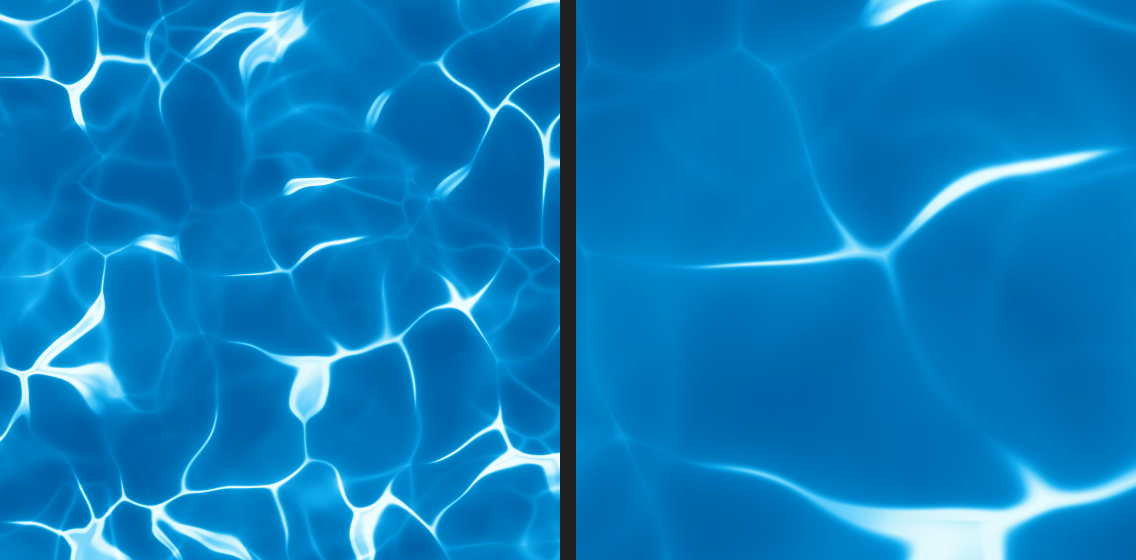
Left, the full canvas; right, a detail of the centre.
This texture is drawn by a WebGL 1 fragment shader. Its source:

```glsl
precision highp float;
// Sunlit pool water: a net of thin bright caustic lines over deep blue.
// Soft Voronoi borders in a warped plane give the lines; noise varies their
// strength and swells a few into lenses. Two faint, softer nets lie behind.

#define NET_SCALE 5.9      // main cells across the canvas
#define VEIL_SCALE 6.8     // cells of the fine faint net
#define CURTAIN_SCALE 4.3  // cells of the broad faint net
#define WARP 0.46          // bending of the lines, in cells
#define JOIN 0.045         // rounding where lines meet
#define LINE_WIDTH 0.036   // half width of the main lines
#define LENS_SIZE 0.15     // widest swelling of a line
#define GLOW_REACH 0.17    // fall-off of the glow beside lines
#define LINE_GAIN 0.70     // brightness of the main lines
#define VEIL_GAIN 0.34     // brightness of the fine faint net
#define CURTAIN_GAIN 0.20  // brightness of the broad faint net
#define DEPTH_GAIN 0.20    // broad light and dark patches

uniform vec2 u_resolution;

vec2 hash2(vec2 p) {
  vec3 q = fract(p.xyx * vec3(0.1031, 0.1030, 0.0973));
  q += dot(q, q.yzx + 33.33);
  return fract((q.xx + q.yz) * q.zy);
}

float noise(vec2 p) {
  vec2 i = floor(p), f = fract(p);
  f = f * f * f * (f * (f * 6.0 - 15.0) + 10.0);
  float low = mix(hash2(i).x, hash2(i + vec2(1.0, 0.0)).x, f.x);
  float high = mix(hash2(i + vec2(0.0, 1.0)).x, hash2(i + 1.0).x, f.x);
  return mix(low, high, f.y);
}

float fbm(vec2 p) {
  float sum = 0.0, gain = 0.55;
  for (int i = 0; i < 4; i++) {
    sum += gain * noise(p);
    p = mat2(1.6, 1.2, -1.2, 1.6) * p + 7.3;
    gain *= 0.5;
  }
  return sum;
}

// Bends the plane so that straight cell borders become flowing curves.
vec2 warp(vec2 p) {
  vec2 broad = vec2(noise(p * 0.9 + 11.7), noise(p * 0.9 + 47.1)) - 0.5;
  vec2 fine = vec2(noise(p * 2.3 + 83.2), noise(p * 2.3 + 29.4)) - 0.5;
  return p + 2.0 * WARP * broad + 0.4 * WARP * fine;
}

// Distance to the cell border; slightly negative where several borders meet.
float borderDistance(vec2 p) {
  vec2 cell = floor(p), f = fract(p);
  float nearest = 8.0, total = 0.0;
  for (int y = -1; y <= 1; y++) {
    for (int x = -1; x <= 1; x++) {
      vec2 offset = vec2(float(x), float(y));
      vec2 seed = 0.5 + 0.9 * (hash2(cell + offset + 60.0) - 0.5);
      float d = length(offset + seed - f);
      nearest = min(nearest, d);
      total += exp(-d / JOIN);
    }
  }
  float others = total * exp(nearest / JOIN) - 1.0;
  return -JOIN * log(max(others, 1e-6));
}

// Main net: crisp lines, flared joints, small filled lenses and a side glow.
float mainNet(vec2 p) {
  float d = borderDistance(warp(p));
  float joint = 1.0 - smoothstep(-0.04, 0.01, d);
  float swell = smoothstep(0.72, 0.96, noise(p * 1.3 + 5.9));
  float strength = smoothstep(0.30, 0.85, noise(p * 1.35 + 31.3));
  strength = clamp(max(strength, 0.9 * swell) + 0.2 * joint, 0.0, 1.0);

  float a = d - LENS_SIZE * swell;
  float outside = max(a, 0.0);
  float width = LINE_WIDTH * (0.65 + 0.5 * strength);
  float line = exp(-outside * outside / (width * width));
  line *= mix(1.0, 0.62, smoothstep(0.03, 0.10, -a));
  float glow = (0.15 + 0.20 * strength) * exp(-outside / GLOW_REACH);
  return LINE_GAIN * strength * line + glow;
}

// Faint net: blurred lines that fade in and out.
float veilNet(vec2 p, float blur) {
  float d = max(borderDistance(warp(p)), 0.0) / blur;
  float strength = smoothstep(0.2, 0.75, noise(p * 0.9 + 71.6));
  return strength * (0.5 * exp(-d * d) + 0.5 * exp(-0.4 * d));
}

// Water colours from deep blue to near white.
vec3 waterColour(float light) {
  float t = light * 5.0;
  vec3 c = mix(vec3(0.0, 0.35, 0.62), vec3(0.0, 0.46, 0.73), clamp(t, 0.0, 1.0));
  c = mix(c, vec3(0.0, 0.55, 0.82), clamp(t - 1.0, 0.0, 1.0));
  c = mix(c, vec3(0.06, 0.67, 0.92), clamp(t - 2.0, 0.0, 1.0));
  c = mix(c, vec3(0.42, 0.82, 0.98), clamp(t - 3.0, 0.0, 1.0));
  c = mix(c, vec3(0.77, 0.94, 0.98), clamp(t - 4.0, 0.0, 1.0));
  return mix(c, vec3(0.93, 0.99, 1.0), clamp(t - 5.0, 0.0, 1.0));
}

void main() {
  vec2 uv = gl_FragCoord.xy / u_resolution.y;
  vec2 tilted = mat2(0.8, 0.6, -0.6, 0.8) * uv;
  float depth = DEPTH_GAIN * smoothstep(0.26, 0.82, fbm(warp(uv * 4.5) + 19.0));
  float light = depth + mainNet(uv * NET_SCALE + 3.0);
  light += VEIL_GAIN * veilNet(tilted * VEIL_SCALE + 23.0, 0.075);
  light += CURTAIN_GAIN * veilNet(tilted.yx * CURTAIN_SCALE + 41.0, 0.16);
  gl_FragColor = vec4(waterColour(light), 1.0);
}
```
